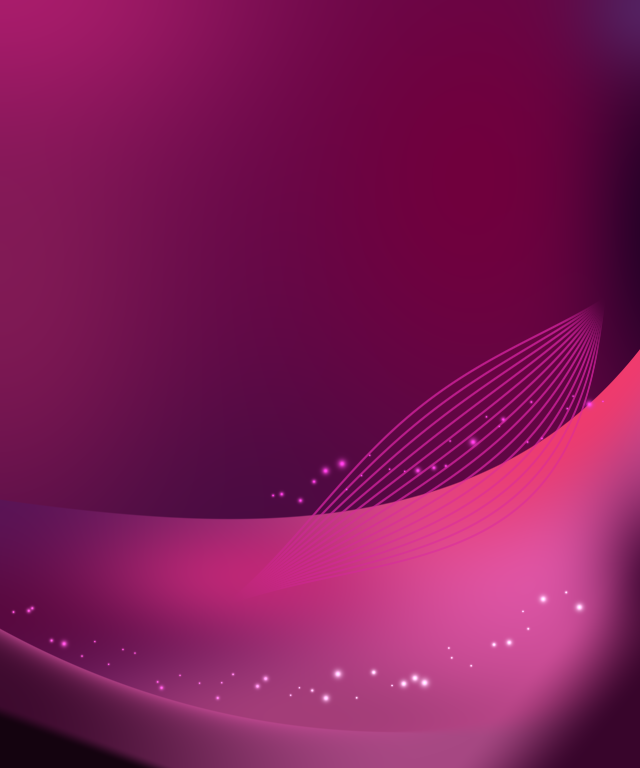
Reproduce this background procedurally as a WebGL 2 fragment shader.

```glsl
#version 300 es
precision highp float;
// Magenta backdrop with a glowing curved ribbon, a leaf of fine lines and sparkles.
// Soft elliptical glows tint each area; parabola-like edges separate the layers.
// Sparkles are hashed along two curved trails; space is 1 wide and 1.2 high.
#define HEIGHT 1.2
#define LINE_GAPS 13.0
#define LINE_WIDTH 0.0013
#define LOW_SPARKS 40
#define HIGH_SPARKS 26
#define SPARK_SIZE 0.0062
#define LEAF_START vec2(0.352, 0.255)
#define LEAF_END vec2(0.945, 0.734)

uniform vec2 u_resolution;
out vec4 outColor;

float hash(float n) { return fract(sin(n * 127.1 + 3.7) * 4375.85); }

// Blends a colour in as an elliptical Gaussian.
void tint(inout vec3 col, vec2 p, vec2 center, vec2 radius, vec3 hue) {
    vec2 d = (p - center) / radius;
    col = mix(col, hue, exp(-dot(d, d)));
}

float ribbonTop(float x) {
    float d = x - 0.36;
    return 0.389 + d * d * (0.33 + 0.3 * d + 0.75 * d * d * d * d);
}

float ribbonBottom(float x) {
    float d = x - 0.625;
    return 0.056 + d * d * (0.37 - 0.07 * d);
}

vec3 backdrop(vec2 p) {
    vec3 col = vec3(0.39, 0.03, 0.28);
    tint(col, p, vec2(0.25, 0.38), vec2(0.50, 0.28), vec3(0.27, 0.04, 0.25));
    tint(col, p, vec2(0.0, 0.78), vec2(0.28, 0.42), vec3(0.50, 0.10, 0.33));
    tint(col, p, vec2(0.0, 1.22), vec2(0.42, 0.24), vec3(0.66, 0.11, 0.42));
    tint(col, p, vec2(0.74, 0.92), vec2(0.26, 0.34), vec3(0.44, 0.0, 0.24));
    tint(col, p, vec2(1.04, 0.84), vec2(0.12, 0.34), vec3(0.14, 0.0, 0.15));
    tint(col, p, vec2(1.02, 1.19), vec2(0.11, 0.10), vec3(0.33, 0.13, 0.38));
    return col;
}

vec3 ribbon(vec2 p, float depth) {
    vec3 col = mix(vec3(0.35, 0.08, 0.34), vec3(0.78, 0.29, 0.57), smoothstep(0.0, 0.75, p.x));
    tint(col, p, vec2(0.0, 0.24), vec2(0.34, 0.11), vec3(0.33, 0.03, 0.24));
    tint(col, p, vec2(0.40, 0.30), vec2(0.24, 0.09), vec3(0.74, 0.15, 0.46));
    tint(col, p, vec2(0.50, 0.08), vec2(0.35, 0.08), vec3(0.64, 0.24, 0.47));
    tint(col, p, vec2(0.81, 0.32), vec2(0.20, 0.14), vec3(0.87, 0.34, 0.66));
    float red = smoothstep(0.35, 0.95, p.x) * exp(-depth * depth / 0.017);
    col = mix(col, vec3(0.94, 0.23, 0.43), red);
    tint(col, p, vec2(1.03, 0.30), vec2(0.09, 0.14), vec3(0.30, 0.05, 0.24));
    return col;
}

vec3 lowerFold(vec2 p, float depth) {
    vec3 col = mix(vec3(0.24, 0.04, 0.18), vec3(0.65, 0.28, 0.51), smoothstep(0.0, 0.65, p.x));
    float rim = exp(-depth / 0.018) * (1.0 - smoothstep(0.35, 0.8, p.x));
    col = mix(col, vec3(0.80, 0.30, 0.60), 0.75 * rim);
    float corner = 0.088 - 0.36 * p.x - p.y;
    return mix(col, vec3(0.08, 0.01, 0.06), smoothstep(-0.012, 0.012, corner));
}

// Opacity of lines that fan out between two bowed outlines.
float leafLines(vec2 p, float px) {
    vec2 axis = LEAF_END - LEAF_START;
    float len = length(axis);
    axis /= len;
    vec2 q = p - LEAF_START;
    float s = dot(q, axis) / len;
    float side = dot(q, vec2(-axis.y, axis.x));
    float t = clamp(s, 0.001, 0.999);
    float bow = sin(3.14159 * t);
    float high = 0.048 * pow(bow, 1.5) - 0.007 * sin(6.28318 * t);
    float low = -bow * (0.085 + 0.155 * t);
    float k = (side - low) / (high - low) * LINE_GAPS;
    float nearest = clamp(floor(k + 0.5), 0.0, LINE_GAPS);
    float dist = abs(k - nearest) * (high - low) / LINE_GAPS;
    float ends = smoothstep(0.0, 0.2, s) * (1.0 - smoothstep(0.88, 1.0, s));
    return ends * (1.0 - smoothstep(LINE_WIDTH - 0.5 * px, LINE_WIDTH + px, dist));
}

// Adds one soft sparkle with a bright core.
void spark(inout vec3 col, vec2 p, vec2 center, float seed, vec3 hue) {
    float size = SPARK_SIZE * (0.28 + 0.9 * pow(hash(seed), 3.0));
    float d = length(p - center) / size;
    col = mix(col, hue, 0.85 * exp(-d * d));
    col += 0.35 * hue * exp(-4.0 * d * d);
}

void main() {
    vec2 p = gl_FragCoord.xy / u_resolution * vec2(1.0, HEIGHT);
    float px = HEIGHT / u_resolution.y;

    // Layers from back to front
    float depth = ribbonTop(p.x) - p.y;
    float onRibbon = smoothstep(-px, px, depth);
    vec3 col = mix(backdrop(p), ribbon(p, depth), onRibbon);
    float fold = ribbonBottom(p.x) - p.y;
    float foldEdge = px + 0.03 * smoothstep(0.6, 0.9, p.x);
    col = mix(col, lowerFold(p, max(fold, 0.0)), smoothstep(-foldEdge, foldEdge, fold));

    // Shaded lower right corner
    float shade = 0.766 * (p.x - 0.78) - 0.642 * p.y;
    col = mix(col, vec3(0.22, 0.02, 0.17), smoothstep(-0.06, 0.09, shade));

    // Fine lines, fainter over the ribbon
    col = mix(col, vec3(0.85, 0.14, 0.64), leafLines(p, px) * mix(0.75, 0.45, onRibbon));

    // Sparkle trails
    for (int i = 0; i < LOW_SPARKS; i++) {
        float n = float(i), x = 0.91 * (n + hash(n + 50.0)) / float(LOW_SPARKS);
        float y = 0.12 + 0.75 * (x - 0.45) * (x - 0.45) + 0.05 * (hash(n + 90.0) - 0.5);
        spark(col, p, vec2(x, y), n, mix(vec3(0.9, 0.3, 0.78), vec3(1.0, 0.8, 0.96), smoothstep(0.2, 0.6, x)));
    }
    for (int i = 0; i < HIGH_SPARKS; i++) {
        float n = float(i) + 200.0, x = 0.41 + 0.54 * (float(i) + hash(n + 50.0)) / float(HIGH_SPARKS);
        float y = 0.40 + 0.33 * (x - 0.41) + 0.07 * (hash(n + 90.0) - 0.5);
        spark(col, p, vec2(x, y), n, vec3(0.88, 0.22, 0.78));
    }
    outColor = vec4(clamp(col, 0.0, 1.0), 1.0);
}
```
